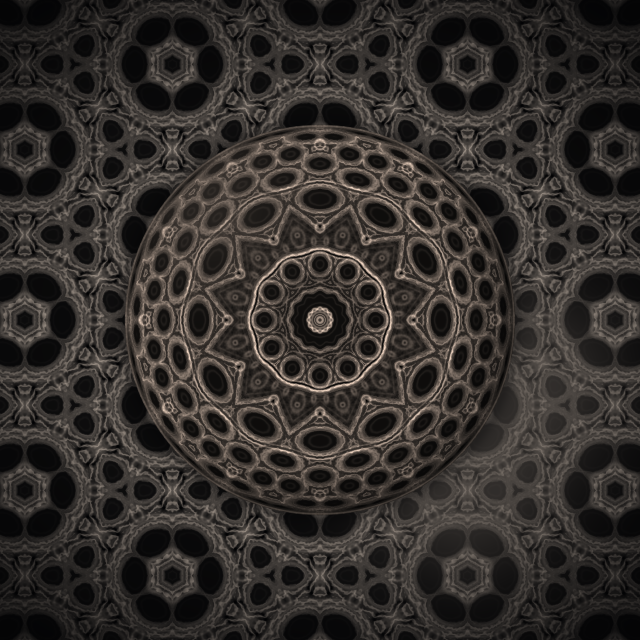
Give the GLSL for this pattern, as a Shadertoy shader.

```glsl
// A carved wooden mandala dome over a dim hexagonal rosette lattice.

float gradientDot(vec2 cell, vec2 offset) {
    float turn = 6.2832 * fract(sin(dot(cell, vec2(127.1, 311.7))) * 437.58);
    return dot(vec2(cos(turn), sin(turn)), offset);
}

float gradientNoise(vec2 p) {
    vec2 i = floor(p), f = fract(p), e = vec2(1, 0);
    vec2 u = f * f * (3.0 - 2.0 * f);
    return mix(mix(gradientDot(i, f), gradientDot(i + e, f - e), u.x),
               mix(gradientDot(i + e.yx, f - e.yx), gradientDot(i + 1.0, f - 1.0), u.x), u.y);
}

float line(float d, float width) {
    d /= width;
    return exp(-d * d);
}

float ellipse(vec2 p, vec2 radii) {
    return (length(p / radii) - 1.0) * min(radii.x, radii.y);
}

vec2 polar(float r, float degrees) {
    return r * vec2(cos(radians(degrees)), sin(radians(degrees)));
}

// Mirror the plane into one wedge of an n-fold rosette
vec2 foldWedge(vec2 p, float n) {
    float sector = 6.28318 / n;
    float a = abs(mod(atan(p.y, p.x) + 0.5 * sector, sector) - 0.5 * sector);
    return length(p) * vec2(cos(a), sin(a));
}

// Ellipse whose first axis points away from the wedge centre
float hole(vec2 p, float r, float degrees, vec2 radii) {
    vec2 axis = polar(1.0, degrees);
    vec2 local = vec2(dot(p, axis), dot(p, vec2(-axis.y, axis.x)));
    return ellipse(local - vec2(r, 0), radii);
}

// Dark openings, bright rims and grooves following the distance
float carve(float d, float grain, float pitch, float rim) {
    float wall = smoothstep(-0.002, 0.003, d);
    float groove = 0.5 + 0.5 * cos(d * pitch + grain * 2.0);
    return 0.04 + wall * (0.11 + 0.25 * groove * groove + 0.08 * grain)
         + rim * (line(d - 0.004, 0.002) + 0.25 * line(d + 0.006, 0.0015));
}

float latticeTone(vec2 p) {
    vec2 period = vec2(0.4612, 0.2663);
    vec2 a = mod(p + 0.5 * period, period) - 0.5 * period;
    vec2 b = mod(p, period) - 0.5 * period;
    vec2 q = foldWedge(dot(a, a) < dot(b, b) ? a : b, 6.0);
    float r = length(q);
    float grain = gradientNoise(q * vec2(60, 90)) + 0.5 * gradientNoise(q * 230.0);

    // Petals around the rosette and openings around the triple points
    float d = hole(q, 0.059, 0.0, vec2(0.021, 0.028));
    d = min(d, q.x - 0.013);
    d = min(d, ellipse(q - vec2(0.136, 0.030), vec2(0.014, 0.019)));
    d = min(d, ellipse(q - vec2(0.154, 0), vec2(0.013, 0.004)));
    float tone = carve(d + grain * 0.002, grain, 700.0, 0.10);
    tone *= 1.0 - 0.35 * smoothstep(0.085, 0.070, r) * smoothstep(0.035, 0.045, r);

    // Small eyes, rosette buds and crossed leaves
    float eye = ellipse(q - vec2(0.110, 0), vec2(0.012, 0.008));
    tone += 0.13 * line(eye, 0.002) - 0.12 * line(eye + 0.008, 0.004);
    tone += 0.12 * line(hole(q, 0.034, 30.0, vec2(0.007)), 0.004);
    vec2 knot = q - polar(0.1332, 30.0);
    tone += 0.14 * line(length(knot), 0.013);
    tone -= 0.12 * line(hole(q, 0.116, 23.0, vec2(0.008, 0.004)), 0.003);

    // Flowing braids around each flower
    float braid = r - 0.090 - 0.004 * cos(6.0 * atan(q.y, q.x));
    return tone + 0.12 * line(braid, 0.002) + 0.09 * line(braid - 0.009, 0.002);
}

float domeTone(vec2 p) {
    float r = length(p);
    vec2 q = foldWedge(p, 12.0);
    float lobes = cos(12.0 * atan(p.y, p.x));
    float grain = gradientNoise(q * 130.0) + 0.5 * gradientNoise(q * 310.0);

    // Rings of openings, from the heart to the rim
    float d = max(r - 0.044 - 0.002 * lobes, 0.021 - r);
    d = min(d, hole(q, 0.087, 0.0, vec2(0.013, 0.012)));
    float star = max(0.115 + 0.002 * lobes - r, (r - 0.134 - 0.9 * q.y) * 0.75);
    d = min(d, star);
    d = min(d, hole(q, 0.189, 0.0, vec2(0.016, 0.027)));
    d = min(d, hole(q, 0.227, 15.0, vec2(0.010, 0.020)));
    d = min(d, hole(q, 0.244, 0.0, vec2(0.010, 0.018)));
    d = min(d, hole(q, 0.263, 10.0, vec2(0.010, 0.016)));
    d = min(d, hole(q, 0.287, 4.5, vec2(0.005, 0.016)));
    d = min(d, hole(q, 0.298, 12.0, vec2(0.002, 0.018)));
    float tone = carve(d + grain * 0.0007, grain, 1000.0, 0.22);
    tone *= 1.0 - 0.30 * smoothstep(0.046, 0.052, r) * smoothstep(0.078, 0.070, r);

    // Leaves and beads inside the star band
    float inside = smoothstep(0.002, -0.003, star);
    float leaf = hole(q, 0.133, 15.0, vec2(0.015, 0.010));
    tone += inside * (0.07 + 0.09 * grain + 0.14 * line(leaf, 0.0025));
    tone += inside * (0.20 * line(hole(q, 0.137, 15.0, vec2(0.003)), 0.002)
                    + 0.16 * line(hole(q, 0.123, 4.5, vec2(0.006, 0.003)), 0.002));

    // Scalloped double rings, central bud, diamonds and outer eyes
    float inner = r - 0.106 - 0.002 * lobes;
    tone += 0.32 * line(inner - 0.003, 0.002) + 0.24 * line(inner + 0.003, 0.0015);
    tone -= 0.15 * line(inner, 0.0015);
    float outer = r - 0.213 - 0.003 * lobes;
    tone += 0.26 * line(outer - 0.002, 0.0015) + 0.18 * line(outer + 0.004, 0.0015);
    tone += 0.34 * line(r - 0.019 - 0.001 * lobes, 0.0015);
    tone += 0.22 * line(r - 0.012, 0.0015) + 0.30 * line(r - 0.005, 0.0015);
    vec2 gem = abs(q - vec2(0.061, 0));
    tone += 0.11 * smoothstep(0.002, -0.002, max(gem.x, gem.y) - 0.004);
    float eye = length(q - vec2(0.274, 0));
    tone += 0.28 * line(eye - 0.008, 0.002) + 0.22 * line(eye, 0.003);
    float tip = length(q - vec2(0.144, 0));
    return tone + 0.28 * line(tip - 0.007, 0.002) - 0.18 * line(tip, 0.004);
}

void mainImage(out vec4 fragColor, in vec2 fragCoord) {
    vec2 p = (fragCoord - 0.5 * iResolution.xy) / min(iResolution.x, iResolution.y);
    float r = length(p);

    // Dim lattice with smoky light at the lower right
    float vignette = 1.05 - 0.78 * smoothstep(0.30, 0.70, length(p * vec2(0.86, 1.04)));
    float haze = line(length(p - vec2(0.33, -0.09)), 0.14) + line(length(p - vec2(0.22, -0.27)), 0.14);
    float back = mix(latticeTone(p) * vignette, 0.31, 0.50 * min(haze, 1.0));
    back *= 1.0 - 0.30 * line(r - 0.305, 0.014);
    vec3 color = back * vec3(1.04, 0.96, 0.88) + vec3(0.008, 0.009, 0.014);

    // Dome lit from the upper left, fading into a dark rim
    float light = 1.06 - 0.50 * smoothstep(0.19, 0.31, r) * smoothstep(-0.2, 0.3, p.x - p.y);
    float dome = domeTone(p) * light;
    float glow = line(length(p - vec2(-0.18, 0.19)), 0.13);
    dome = mix(dome, 0.29, 0.36 * glow);
    dome *= 1.0 - 0.55 * smoothstep(0.292, 0.305, r);
    dome += 0.14 * line(r - 0.303, 0.0015);
    vec3 domeColor = dome * vec3(1.08, 0.96, 0.87) + 0.008;
    color = mix(color, domeColor, smoothstep(0.306, 0.304, r));
    fragColor = vec4(clamp(color, 0.0, 1.0), 1.0);
}
```
